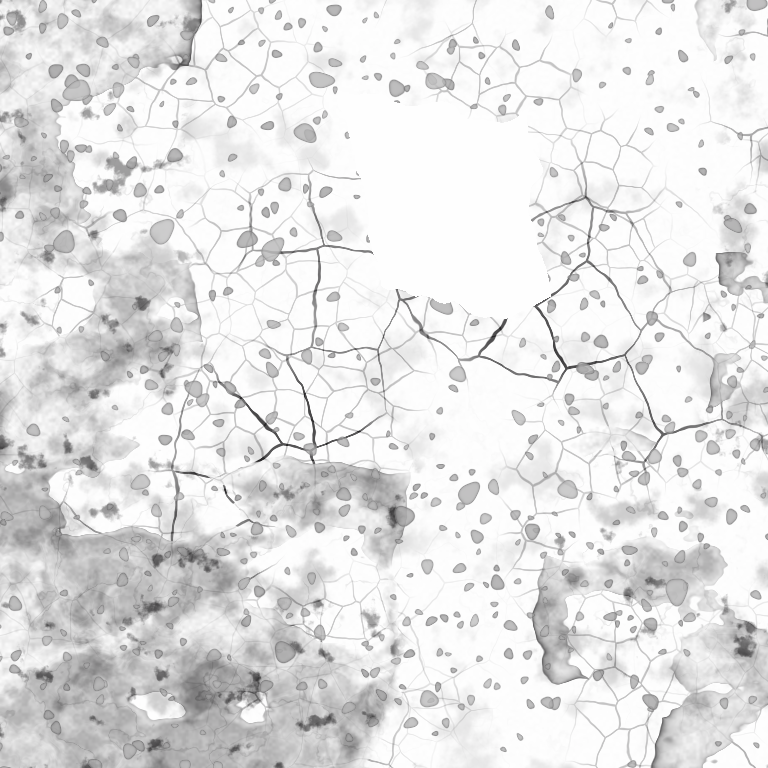
Reproduce this texture map procedurally as a three.js fragment shader.

```glsl
// Cracked white plaster peeling off pale stone, strewn with small grey pebbles.
varying vec2 vUv;

const vec3 WHITE = vec3(0.995);
const vec3 DARK = vec3(0.16, 0.155, 0.16);
const float CRACK_CELLS = 9.5;      // main crack cells across the canvas
const float FINE_CELLS = 23.0;      // hairline cells across the canvas
const float CRACK_WIDTH = 0.0026;
const float SMALL_PEBBLES = 31.0;   // pebble grid cells across
const float LARGE_PEBBLES = 14.0;
const float SHADOW_REACH = 0.017;   // fade of the shadow under the peeled edge
const float PATCH_LEVEL = 0.54;     // higher leaves less plaster outside the slab
const float EDGE = 0.0011;          // edge softness

float hash(vec2 p) { return fract(sin(dot(p, vec2(127.1, 311.7))) * 43758.55); }
vec2 hash2(vec2 p) { return vec2(hash(p), hash(p + 57.3)); }

float noise(vec2 p) {
  vec2 i = floor(p), f = fract(p);
  f = f * f * (3.0 - 2.0 * f);
  return mix(mix(hash(i), hash(i + vec2(1.0, 0.0)), f.x),
             mix(hash(i + vec2(0.0, 1.0)), hash(i + 1.0), f.x), f.y);
}

float fbm(vec2 p) {
  float sum = 0.0, amp = 0.515;
  for (int i = 0; i < 5; i++) {
    sum += amp * noise(p);
    p = mat2(1.6, 1.2, -1.2, 1.6) * p + 7.3;
    amp *= 0.5;
  }
  return sum;
}

float box(vec2 p, vec2 center, vec2 halfSize) {
  vec2 q = abs(p - center) - halfSize;
  return length(max(q, 0.0)) + min(max(q.x, q.y), 0.0);
}

// Distance to the nearest border between cells, in cell units.
float cellBorder(vec2 p) {
  vec2 cell = floor(p), f = fract(p), nearest = vec2(0.0);
  float best = 9.0, border = 9.0;
  for (int y = -1; y <= 1; y++) for (int x = -1; x <= 1; x++) {
    vec2 g = vec2(float(x), float(y));
    vec2 r = g + hash2(cell + g) - f;
    if (dot(r, r) < best) { best = dot(r, r); nearest = r; }
  }
  for (int y = -2; y <= 2; y++) for (int x = -2; x <= 2; x++) {
    vec2 g = vec2(float(x), float(y));
    vec2 r = g + hash2(cell + g) - f, gap = r - nearest;
    if (dot(gap, gap) > 0.0001) border = min(border, dot(0.5 * (r + nearest), normalize(gap)));
  }
  return border;
}

// Rounded stones on a jittered grid: x is coverage, y is darkness.
vec2 pebbles(vec2 p, float cells, float density, float minR, float maxR) {
  vec2 result = vec2(0.0), home = floor(p * cells);
  for (int y = -1; y <= 1; y++) for (int x = -1; x <= 1; x++) {
    vec2 id = home + vec2(float(x), float(y));
    vec2 center = (id + hash2(id + cells)) / cells;
    float cluster = smoothstep(0.5, 0.9, noise(center * 8.0 + 4.0));
    if (hash(id + 3.7) > density * (0.65 + 1.5 * cluster)) continue;
    float turn = 6.283 * hash(id + 8.1), pick = hash(id + 5.9);
    vec2 q = mat2(cos(turn), sin(turn), -sin(turn), cos(turn)) * (p - center);
    q.y *= mix(1.1, 1.75, hash(id + 2.2));
    float radius = mix(minR, maxR, pick * pick);
    float wobble = 1.0 + 0.09 * sin(3.0 * atan(q.y, q.x + 0.00001) + turn * 5.0);
    float d = length(q) - radius * wobble;
    float cover = 1.0 - smoothstep(-EDGE, EDGE, d);
    float tone = 0.2 + 0.1 * hash(id + 6.4) + 0.17 * exp(-abs(d + 0.001) / 0.0014);
    if (cover > result.x) result = vec2(cover, tone);
  }
  return result;
}

// Cell borders whose width and strength come and go along the line.
float cracks(vec2 p, float cells, float width, float presence) {
  float d = cellBorder(p * cells) / cells;
  float w = width * presence;
  return presence * (1.0 - smoothstep(0.4 * w, 0.4 * w + 1.4 * EDGE, d));
}

void main() {
  vec2 p = vUv;
  vec2 rough = vec2(fbm(p * 9.0), fbm(p * 9.0 + 31.0)) - 0.5;

  // Plaster slab with a leg below and a ragged foot, plus loose patches around it.
  vec2 w = p + 0.15 * (vec2(fbm(p * 5.0 + 11.0), fbm(p * 5.0 + 23.0)) - 0.5) + 0.05 * rough;
  float slab = min(box(w, vec2(0.59, 0.74), vec2(0.36, 0.35)), box(w, vec2(0.63, 0.2), vec2(0.105, 0.26)));
  slab = min(slab, box(w, vec2(0.69, 0.05), vec2(0.18, 0.065)));
  float patches = 0.3 * (PATCH_LEVEL - fbm(p * vec2(5.0, 8.0) + 42.0));
  float d = min(slab, patches);
  float peeled = smoothstep(-EDGE, EDGE, d);
  float outside = smoothstep(-0.03, 0.03, slab);

  // Layered stone and fine pitting.
  float strata = fbm(p * vec2(5.0, 13.0) + 5.0 * rough + 17.0);
  float mottle = fbm(p * 24.0 + 3.0);
  float vein = 1.0 - smoothstep(0.0, 0.025, abs(fbm(p * 19.0 + 60.0) - 0.5));
  float shade = peeled * smoothstep(0.0, 0.02, d) * (0.03 + 0.25 * smoothstep(0.32, 0.76, strata));
  shade += mix(0.09, 0.2, outside) * smoothstep(0.54, 0.8, mottle);
  shade += mix(0.015, 0.08, outside) * vein * smoothstep(0.35, 0.65, strata);
  shade += outside * 0.4 * smoothstep(0.68, 0.8, fbm(p * 33.0 + 9.0));
  shade += mix(0.01, 0.07, peeled) * (noise(p * 230.0) - 0.3);

  // Shadow and dark rim under the broken plaster edge.
  float lip = smoothstep(0.38, 0.68, fbm(p * 6.0 + 71.0)) * mix(0.45, 1.0, smoothstep(0.03, 0.0, slab));
  shade += peeled * lip * (0.36 * exp(-d / SHADOW_REACH) + 0.4 * exp(-d / 0.0025));

  // Cracks, strongest across the middle of the slab.
  float band = 0.4 + 0.6 * exp(-pow((p.y - 0.5) / 0.2, 2.0));
  float open = smoothstep(0.42, 0.82, noise(p * 7.0 + 13.0)) * band * (1.0 - 0.8 * peeled);
  float hair = smoothstep(0.35, 0.8, noise(p * 10.0 + 29.0)) * (1.0 - 0.7 * peeled);
  shade += 0.78 * cracks(p + 0.055 * rough, CRACK_CELLS, CRACK_WIDTH, open);
  shade += 0.24 * cracks(p + 0.04 * rough.yx, FINE_CELLS, 0.0008, hair);

  // Pebbles lie on top.
  vec2 small = pebbles(p, SMALL_PEBBLES, 0.5, 0.0045, 0.0105);
  vec2 large = pebbles(p + 0.37, LARGE_PEBBLES, 0.27, 0.009, 0.019);
  shade = mix(shade, small.y + 0.25 * shade, small.x);
  shade = mix(shade, large.y + 0.2 * shade, large.x);

  gl_FragColor = vec4(mix(WHITE, DARK, clamp(shade * 1.12, 0.0, 1.0)), 1.0);
}
```
